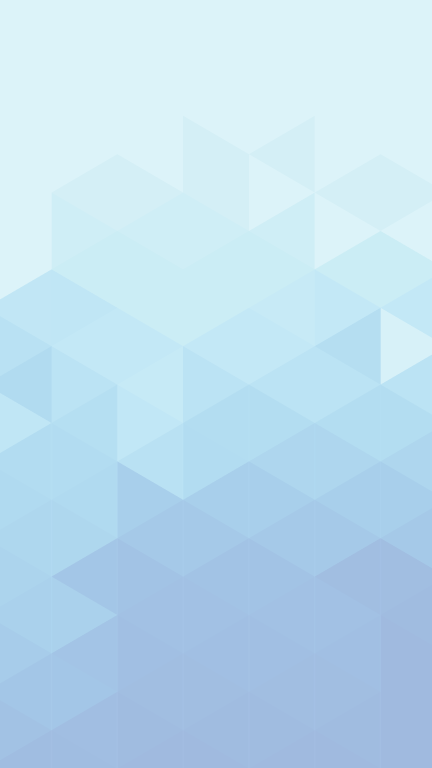
This background is drawn by a WebGL 1 fragment shader. Its source:

```glsl
precision highp float;
// Pale sky backdrop that breaks downward into a mosaic of blue triangles.
uniform vec2 u_resolution;

// 1 when the triangle lies in columns c0..c1 and half rows r0..r1
float within(vec2 cell, float c0, float c1, float r0, float r1) {
  vec2 low = step(vec2(c0, r0) - 0.5, cell);
  vec2 high = step(cell, vec2(c1, r1) + 0.5);
  return low.x * low.y * high.x * high.y;
}

// Column and half row of the triangle under a grid point
vec2 triangleAt(vec2 grid) {
  float column = floor(grid.x);
  float row = 2.0 * floor((grid.y - column) * 0.5 + 0.5) + column;
  float offset = grid.y - row;
  if (abs(offset) > 1.0 - fract(grid.x)) row += sign(offset);
  return vec2(column, row);
}

// Colour ramp from pale cyan to periwinkle
vec3 ramp(float depth) {
  vec3 color = vec3(0.831, 0.937, 0.965);
  color = mix(color, vec3(0.796, 0.929, 0.961), clamp((depth - 5.0) / 2.0, 0.0, 1.0));
  color = mix(color, vec3(0.765, 0.910, 0.965), clamp((depth - 7.0) / 2.0, 0.0, 1.0));
  color = mix(color, vec3(0.702, 0.867, 0.945), clamp((depth - 9.0) / 2.0, 0.0, 1.0));
  color = mix(color, vec3(0.659, 0.812, 0.922), clamp((depth - 11.0) / 2.0, 0.0, 1.0));
  color = mix(color, vec3(0.635, 0.765, 0.898), clamp((depth - 13.0) / 2.0, 0.0, 1.0));
  return mix(color, vec3(0.627, 0.729, 0.875), clamp((depth - 15.0) / 5.0, 0.0, 1.0));
}

// Tone of a triangle: its row, a lighter lower left, and local accents
float depthOf(vec2 cell) {
  float depth = cell.y;
  depth -= step(cell.x, 0.5) * clamp(0.6 * (cell.y - 10.5), 0.0, 3.5);
  // Deeper facets
  depth += 1.3 * within(cell, -1.0, -1.0, 8.0, 10.0);
  depth += 1.4 * within(cell, 0.0, 0.0, 8.0, 8.0);
  depth += 2.2 * within(cell, 0.0, 0.0, 15.0, 15.0);
  depth += 1.3 * within(cell, 0.0, 0.0, 17.0, 17.0);
  depth += 2.0 * within(cell, -1.0, 0.0, 20.0, 20.0);
  depth += 2.0 * within(cell, 0.0, 0.0, 19.0, 19.0);
  depth += 1.0 * within(cell, 4.0, 5.0, 8.0, 8.0);
  depth += 1.8 * within(cell, 4.0, 4.0, 9.0, 9.0);
  depth += 3.0 * within(cell, 4.0, 5.0, 15.0, 15.0);
  depth += 3.0 * within(cell, 5.0, 5.0, 16.0, 20.0);
  // Lighter facets
  depth -= 1.3 * within(cell, -1.0, -1.0, 11.0, 11.0);
  depth -= 1.8 * within(cell, 1.0, 1.0, 10.0, 12.0);
  depth -= 0.9 * within(cell, 1.0, 1.0, 8.0, 8.0);
  depth -= 0.9 * within(cell, 2.0, 2.0, 8.0, 12.0) * step(mod(cell.y, 4.0), 0.5);
  return depth;
}

vec3 mosaic(vec2 uv) {
  vec2 grid = vec2(uv.x * 6.565 - 0.783, 20.0 * (1.0 - uv.y) - 0.015);
  vec2 cell = triangleAt(grid);

  // Open sky above the ragged crest and through its gaps
  float crest = cell.x < -0.5 ? 8.0 : 5.0 - step(abs(cell.x - 2.5), 0.6);
  float sky = step(cell.y, crest - 0.5);
  sky = max(sky, within(cell, 3.0, 3.0, 5.0, 5.0));
  sky = max(sky, within(cell, 4.0, 5.0, 6.0, 6.0));
  sky = max(sky, 0.8 * within(cell, 5.0, 5.0, 9.0, 9.0));

  // Faint light seams along the column borders
  float seam = 1.0 - smoothstep(0.0, 0.016, abs(fract(grid.x + 0.5) - 0.5));
  vec3 facet = ramp(depthOf(cell)) + 0.012 * seam * smoothstep(9.0, 14.0, cell.y);
  return mix(facet, vec3(0.863, 0.953, 0.976), sky);
}

void main() {
  // Average a 3 by 3 grid of samples for smooth edges
  vec3 color = vec3(0.0);
  for (int j = -1; j <= 1; j++) {
    for (int i = -1; i <= 1; i++) {
      vec2 shift = vec2(float(i), float(j)) / 3.0;
      color += mosaic((gl_FragCoord.xy + shift) / u_resolution);
    }
  }
  gl_FragColor = vec4(color / 9.0, 1.0);
}
```
